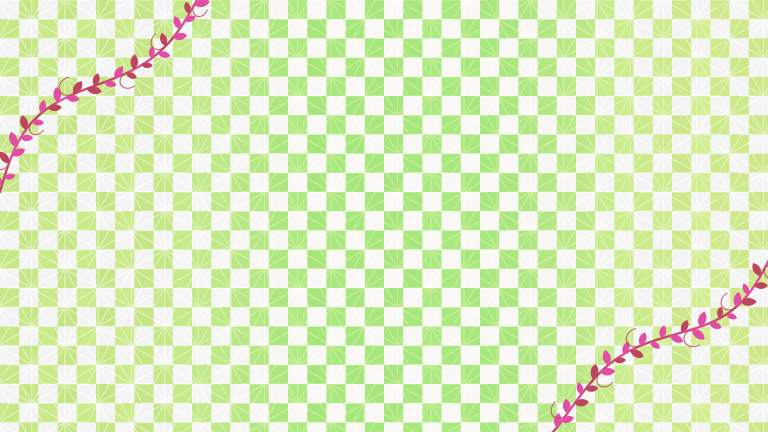
Write a Shadertoy shader that draws this pattern.

```glsl
const float PI = 3.14159265;
const float ROWS = 22.5;

float hash(float n) {
    n = fract(n * 0.1031);
    n *= n + 33.33;
    return fract(n * (n + n));
}

float fill(float d, float px) {
    return 1.0 - smoothstep(-0.6 * px, 0.6 * px, d);
}

vec2 turn(vec2 p, float angle) {
    float c = cos(angle), s = sin(angle);
    return vec2(c * p.x + s * p.y, c * p.y - s * p.x);
}

// Unit squares, 1 where column + row is odd
float checker(vec2 p, float px) {
    vec2 edge = abs(fract((p - 0.5) * 0.5) * 2.0 - 1.0) - 0.5;
    vec2 s = clamp(2.0 * edge / px, -1.0, 1.0);
    return 0.5 - 0.5 * s.x * s.y;
}

// Twelve rays around each point of a triangular lattice
float hempLeafDistance(vec2 p) {
    vec2 period = vec2(2.0 * sqrt(3.0), 2.0);
    vec2 a = mod(p + 0.5 * period, period) - 0.5 * period;
    vec2 b = mod(p, period) - 0.5 * period;
    vec2 q = dot(a, a) < dot(b, b) ? a : b;
    float angle = mod(atan(q.y, q.x) + PI / 12.0, PI / 6.0) - PI / 12.0;
    return length(q) * abs(sin(angle));
}

// Pointed leaf from the origin along x
float leafDistance(vec2 p, float len, float halfWidth) {
    float h = 0.5 * len;
    float r = (h * h + halfWidth * halfWidth) / (2.0 * halfWidth);
    return length(vec2(p.x - h, abs(p.y) + r - halfWidth)) - r;
}

// Open curl rising from the origin
float tendrilDistance(vec2 p, float radius) {
    vec2 q = p - vec2(0.0, radius);
    float ring = abs(length(q * vec2(0.8, 1.0)) - radius) - 0.025;
    return max(ring, q.x - 0.3 * radius);
}

// Sideways sway: x = S-wave, y = bow, z = skew
float sway(float t, vec3 shape) {
    float u = pow(max(t, 0.0), shape.z);
    return shape.x * sin(2.0 * PI * u) + shape.y * sin(PI * u);
}

vec3 paintVine(vec3 color, vec2 p, vec2 start, vec2 chord, vec3 shape, float seed, float px) {
    const int LEAVES = 28;
    vec3 pink = vec3(0.88, 0.31, 0.64);
    vec3 crimson = vec3(0.74, 0.27, 0.37);
    float len = length(chord);
    vec2 along = chord / len;
    vec2 q = vec2(dot(p - start, along), dot(p - start, vec2(along.y, -along.x)));

    // Stem
    float t = q.x / len;
    float slope = (sway(t + 0.01, shape) - sway(t - 0.01, shape)) / (0.02 * len);
    float stem = abs(q.y - sway(t, shape)) / sqrt(1.0 + slope * slope) - 0.06;
    vec3 stemColor = mix(pink, crimson, 0.5 + 0.5 * sin(t * 24.0 + seed));
    color = mix(color, stemColor, fill(stem, px));

    // Leaves and curls on alternating sides
    for (int i = 0; i < LEAVES; i++) {
        float id = float(i) + seed * 37.0;
        float at = (float(i) + 0.3 + 0.4 * hash(id)) / float(LEAVES);
        float side = i % 2 == 0 ? 1.0 : -1.0;
        float rise = sway(at + 0.01, shape) - sway(at - 0.01, shape);
        vec2 local = turn(q - vec2(at * len, sway(at, shape)), atan(rise, 0.02 * len));
        local.y *= side;
        vec3 tint = mix(pink, crimson, step(0.6, hash(id + 11.0)));
        if (i % 5 == 2) {
            float curl = tendrilDistance(local, 0.36 + 0.12 * hash(id + 5.0));
            color = mix(color, crimson, 0.85 * fill(curl, px));
        }
        vec2 blade = turn(local, 0.55 + 0.55 * hash(id + 23.0));
        float size = 0.58 + 0.25 * hash(id + 41.0);
        color = mix(color, tint, fill(leafDistance(blade, size, 0.25 * size), px));
    }
    return color;
}

void mainImage(out vec4 fragColor, in vec2 fragCoord) {
    float px = ROWS / iResolution.y;
    vec2 p = vec2(fragCoord.x, iResolution.y - fragCoord.y) * px;
    float x = fragCoord.x / iResolution.x;

    // Horizontal colour drift
    float outer = smoothstep(0.08, 0.36, abs(x - 0.53));
    vec3 lime = mix(vec3(0.78, 0.91, 0.53), vec3(0.82, 0.92, 0.55), x);
    vec3 green = mix(vec3(0.655, 0.91, 0.505), lime, outer);
    green += 0.025 * (hash(floor(p.x) + 3.0) - 0.5);
    vec3 paper = mix(vec3(0.98, 0.973, 0.958), vec3(0.957, 0.957, 0.96), outer);
    float squares = checker(p, px);
    vec3 color = mix(paper, green, squares);

    // Fine radiating lines
    vec3 rayOnGreen = mix(vec3(0.81, 0.93, 0.60), vec3(0.89, 0.95, 0.76), outer);
    vec3 ray = mix(vec3(0.992, 0.99, 0.982), rayOnGreen, squares);
    float rays = fill(hempLeafDistance(p + vec2(0.08, 0.0)) - 0.034, px);
    color = mix(color, ray, 0.85 * rays);

    // Corner vines
    color = paintVine(color, p, vec2(0.0, 10.0), vec2(10.26, -10.0), vec3(0.99, 0.62, 1.0), 1.0, px);
    color = paintVine(color, p, vec2(28.8, 22.5), vec2(11.2, -8.85), vec3(0.88, 0.1, 1.2), 2.0, px);

    fragColor = vec4(color, 1.0);
}
```
